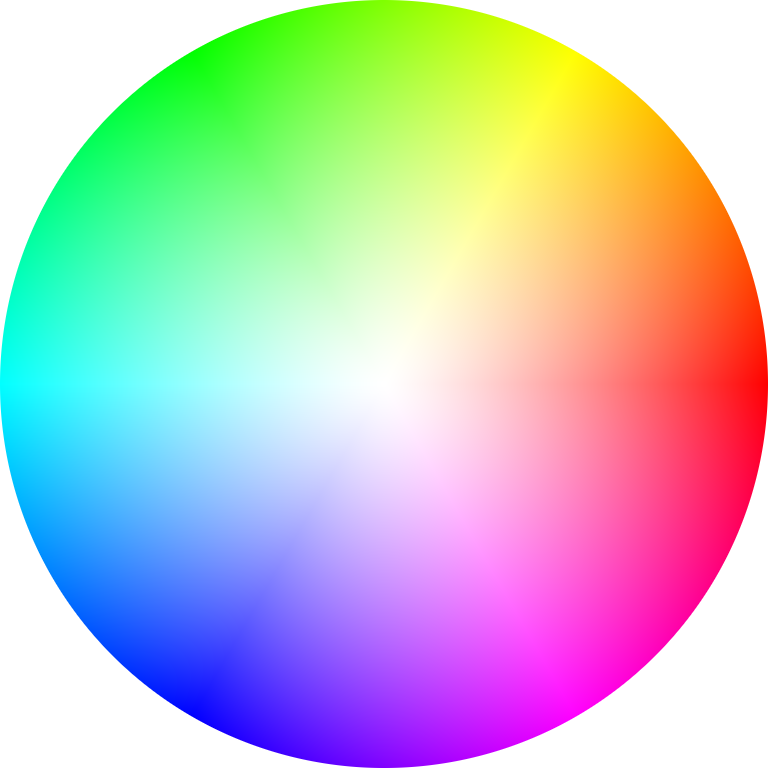
This background is drawn by a WebGL 2 fragment shader. Its source:

```glsl
#version 300 es
precision highp float;
// A hue wheel on white: hue follows the angle, counterclockwise from red
// at the right, and saturation grows from the white center to the rim.
// Each color channel is a clamped triangle wave of the hue.

uniform vec2 u_resolution;
out vec4 fragColor;

const float TAU = 6.2831853;
const vec2 CENTER = vec2(0.5);
const float RADIUS = 0.5;
const float SATURATION_POWER = 1.3;   // above 1 widens the pale core
const vec3 BACKGROUND = vec3(1.0);
const vec3 CHANNEL_SHIFT = vec3(0.0, 2.0, 1.0) / 3.0;

// Fully saturated color for a hue in turns
vec3 pureHue(float hue) {
    vec3 wave = abs(fract(hue + CHANNEL_SHIFT) * 6.0 - 3.0);
    return clamp(wave - 1.0, 0.0, 1.0);
}

void main() {
    // Square canvas units, centered on the shorter side
    float side = min(u_resolution.x, u_resolution.y);
    vec2 uv = (gl_FragCoord.xy - 0.5 * u_resolution) / side + 0.5;
    vec2 offset = uv - CENTER;
    float dist = length(offset);

    // Hue from angle, saturation from distance
    float hue = dist > 0.0 ? atan(offset.y, offset.x) / TAU : 0.0;
    float saturation = pow(min(dist / RADIUS, 1.0), SATURATION_POWER);
    vec3 wheel = mix(vec3(1.0), pureHue(hue), saturation);

    // Smooth rim, one pixel wide
    float coverage = clamp((RADIUS - dist) * side + 0.5, 0.0, 1.0);
    fragColor = vec4(mix(BACKGROUND, wheel, coverage), 1.0);
}
```
